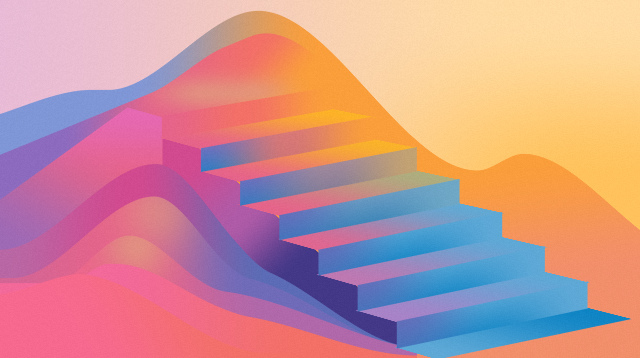
Give the GLSL for this background, as a Shadertoy shader.

```glsl
// Draws a pastel staircase descending through smooth, glowing hills at sunset.

const vec2 CANVAS = vec2(7.68, 4.30);   // working units, y measured downward
const float GRAIN = 0.022;
const int STEPS = 7;

const vec3 SKY_PINK = vec3(0.91, 0.73, 0.84);
const vec3 SKY_CREAM = vec3(1.00, 0.86, 0.64);
const vec3 SKY_GOLD = vec3(1.00, 0.76, 0.36);
const vec3 PERIWINKLE = vec3(0.50, 0.59, 0.84);
const vec3 PURPLE = vec3(0.55, 0.42, 0.75);
const vec3 INDIGO = vec3(0.26, 0.22, 0.53);
const vec3 DUSK_BLUE = vec3(0.36, 0.42, 0.71);
const vec3 MAGENTA = vec3(0.82, 0.29, 0.56);
const vec3 ORCHID = vec3(0.90, 0.41, 0.70);
const vec3 ROSE = vec3(0.90, 0.39, 0.54);
const vec3 HOT_PINK = vec3(0.97, 0.41, 0.56);
const vec3 CORAL = vec3(0.95, 0.44, 0.40);
const vec3 SAND = vec3(0.88, 0.60, 0.50);
const vec3 AMBER = vec3(0.98, 0.62, 0.23);
const vec3 PEACH = vec3(0.95, 0.56, 0.42);
const vec3 GOLD = vec3(0.99, 0.70, 0.15);
const vec3 LILAC = vec3(0.66, 0.51, 0.78);
const vec3 AQUA = vec3(0.37, 0.66, 0.84);
const vec3 AZURE = vec3(0.06, 0.52, 0.77);

float pixel;

float hash(vec2 p) {
    return fract(sin(dot(p, vec2(127.1, 311.7))) * 43758.5);
}

vec3 ramp(vec3 a, vec3 b, vec3 c, float t) {
    return t < 0.5 ? mix(a, b, smoothstep(0.0, 0.5, t)) : mix(b, c, smoothstep(0.5, 1.0, t));
}

// Fills where the signed depth is positive.
void fill(inout vec3 col, vec3 paint, float depth) {
    col = mix(col, paint, smoothstep(-0.5 * pixel, 0.5 * pixel, depth));
}

// Curve with one climb to a crest, a fall, and a long tail.
float crest(float x, float y, vec3 climb, vec3 fall, vec3 tail) {
    return y - climb.z * smoothstep(climb.x, climb.y, x)
             + fall.z * smoothstep(fall.x, fall.y, x)
             + tail.z * smoothstep(tail.x, tail.y, x);
}

// Quad from top edge a-b to bottom edge c-d: returns (u, v, depth inside).
vec3 quad(vec2 p, vec2 a, vec2 b, vec2 c, vec2 d) {
    float top = mix(a.y, b.y, (p.x - a.x) / (b.x - a.x));
    float base = mix(c.y, d.y, (p.x - c.x) / (d.x - c.x));
    float v = (p.y - top) / (base - top);
    float left = mix(a.x, c.x, v), right = mix(b.x, d.x, v);
    float u = (p.x - left) / (right - left);
    float depth = min(min(v, 1.0 - v) * (base - top), min(u, 1.0 - u) * (right - left));
    return vec3(clamp(vec2(u, v), 0.0, 1.0), depth + 0.5 * pixel);
}

// Upper corners of riser k, and its height.
vec2 leftTop(float k) { return vec2(1.95 + 0.47 * k, 1.40 + k * (0.383 + 0.0047 * k)); }
vec2 rightTop(float k) { return vec2(3.97 + 0.512 * k, 1.05 + k * (0.35 + 0.0067 * k)); }
vec2 drop(float k) { return vec2(0.0, 0.26 + 0.008 * k); }

void drawStairs(inout vec3 col, vec2 p) {
    for (int i = 0; i < STEPS; i++) {
        float k = float(i);
        vec2 a = leftTop(k), b = rightTop(k), c = a + drop(k), d = b + drop(k);
        float last = smoothstep(5.0, 6.0, k);

        vec3 q = quad(p, c, d, leftTop(k + 1.0), rightTop(k + 1.0));
        vec3 near = mix(mix(ROSE, LILAC, smoothstep(2.5, 5.0, k)), AQUA, last);
        vec3 far = mix(mix(GOLD, AQUA, smoothstep(0.8, 3.2, k)), AZURE, last);
        fill(col, mix(near, far, smoothstep(0.0, 1.0, q.x)), q.z);

        q = quad(p, a, b, c, d);
        float cool = smoothstep(0.0, 4.0, k);
        near = mix(ROSE, mix(PURPLE, AZURE, 0.25 + 0.5 * q.y), smoothstep(0.0, 1.0, k));
        near = mix(near, DUSK_BLUE, 0.6 * cool);
        vec3 middle = mix(CORAL, mix(AQUA, AZURE, 0.2 + 0.6 * q.y), cool);
        far = mix(AMBER, AQUA, smoothstep(1.0, 3.5, k));
        fill(col, ramp(near, middle, far, q.x), q.z);
    }
}

void drawFrontHills(inout vec3 col, vec2 p) {
    float x = p.x, y = p.y;
    float h = crest(x, 3.0, vec3(0.0, 1.87, 1.03), vec3(1.87, 3.25, 1.2), vec3(2.8, 5.0, 1.0));
    fill(col, ramp(mix(PURPLE, ROSE, 0.5), MAGENTA, DUSK_BLUE, x / 3.2), y - h);
    h = crest(x, 3.34, vec3(0.15, 1.85, 0.98), vec3(1.85, 3.0, 0.95), vec3(2.7, 5.2, 0.95));
    vec3 paint = ramp(mix(ROSE, PURPLE, 0.2), ROSE, mix(DUSK_BLUE, PURPLE, 0.4), x / 3.0);
    fill(col, mix(paint, SAND, 0.6 * exp(-5.0 * dot(p - vec2(1.9, 2.55), p - vec2(1.9, 2.55)))), y - h);
    h = crest(x, 3.42, vec3(0.6, 1.55, 0.59), vec3(1.55, 2.7, 0.65), vec3(2.4, 5.4, 0.75));
    paint = ramp(HOT_PINK, ROSE, mix(PURPLE, ROSE, 0.4), x / 3.2);
    fill(col, mix(paint, SAND, 0.8 * exp(-6.0 * dot(p - vec2(1.65, 2.95), p - vec2(1.65, 2.95)))), y - h);
    h = crest(x, 3.4, vec3(0.8, 1.3, 0.23), vec3(1.4, 3.0, 0.6), vec3(2.6, 5.0, 0.5));
    fill(col, mix(mix(HOT_PINK, ORCHID, 0.3), CORAL, smoothstep(1.3, 3.8, x)), y - h);
    h = crest(x, 3.54, vec3(-0.1, 1.0, 0.25), vec3(0.9, 3.2, 0.95), vec3(3.2, 5.0, 0.1));
    fill(col, mix(HOT_PINK, CORAL, smoothstep(0.3, 3.2, x - 0.6 * (y - h))), y - h);
}

void mainImage(out vec4 fragColor, in vec2 fragCoord) {
    vec2 p = fragCoord / iResolution.xy * CANVAS;
    p.y = CANVAS.y - p.y;
    pixel = 1.4 * CANVAS.y / iResolution.y;
    float x = p.x, y = p.y;

    // Sky
    vec3 col = mix(SKY_PINK, SKY_CREAM, smoothstep(-0.5, 6.5, x));
    col = mix(col, SKY_GOLD, smoothstep(0.2, 2.2, y) * smoothstep(3.2, 7.0, x));

    // Far ridge, cool on the left and amber on the right
    float ridge = crest(x, 1.486, vec3(-0.6, 1.1, 0.406), vec3(3.1, 5.73, 1.92), vec3(6.28, 8.4, 1.25));
    ridge -= 0.95 * smoothstep(1.3, 3.1, x) + 0.20 * smoothstep(5.73, 6.28, x);
    vec3 land = mix(AMBER, PEACH, smoothstep(1.9, 3.4, y + 0.1 * (x - 6.0)));
    fill(col, mix(PERIWINKLE, land, smoothstep(1.5, 3.9, x)), y - ridge);

    // Inner slope with a pale haze behind the top step
    float slope = crest(x, 1.86 - 0.41 * x, vec3(1.8, 2.7, 0.19), vec3(3.0, 5.4, 2.2), vec3(0.0, 1.0, 0.0));
    vec3 paint = mix(ramp(PURPLE, ROSE, CORAL, (x - 0.7) / 2.5), land, smoothstep(3.1, 4.0, x + 0.7 * (y - 0.5)));
    float haze = exp(-pow((y - 1.12) / 0.2, 2.0)) * smoothstep(1.5, 2.5, x) * smoothstep(3.8, 3.0, x);
    fill(col, mix(paint, SAND, 0.8 * haze), y - max(slope, ridge));
    vec3 ground = col;

    // Pink block and shaded side of the stairs
    float block = max(2.40 - 0.725 * x, 1.29 + 0.286 * (x - 1.53));
    paint = mix(mix(ORCHID, ROSE, smoothstep(1.3, 2.2, y)), PURPLE, 0.8 * smoothstep(1.0, 2.9, y - 0.6 * x));
    fill(col, paint, min(y - block, 1.95 - x));
    paint = ramp(MAGENTA, mix(MAGENTA, PURPLE, 0.5), INDIGO, (x + y - 4.2) / 2.6);
    fill(col, paint, min(y - 1.40 - 0.873 * (x - 1.95), min(x - 1.95, 4.80 - x)));

    drawFrontHills(col, p);
    col = mix(col, ground, step(5.0, x));
    drawStairs(col, p);

    // Fine print-like grain
    col += GRAIN * (hash(floor(p * 100.0)) - 0.5);
    fragColor = vec4(clamp(col, 0.0, 1.0), 1.0);
}
```
